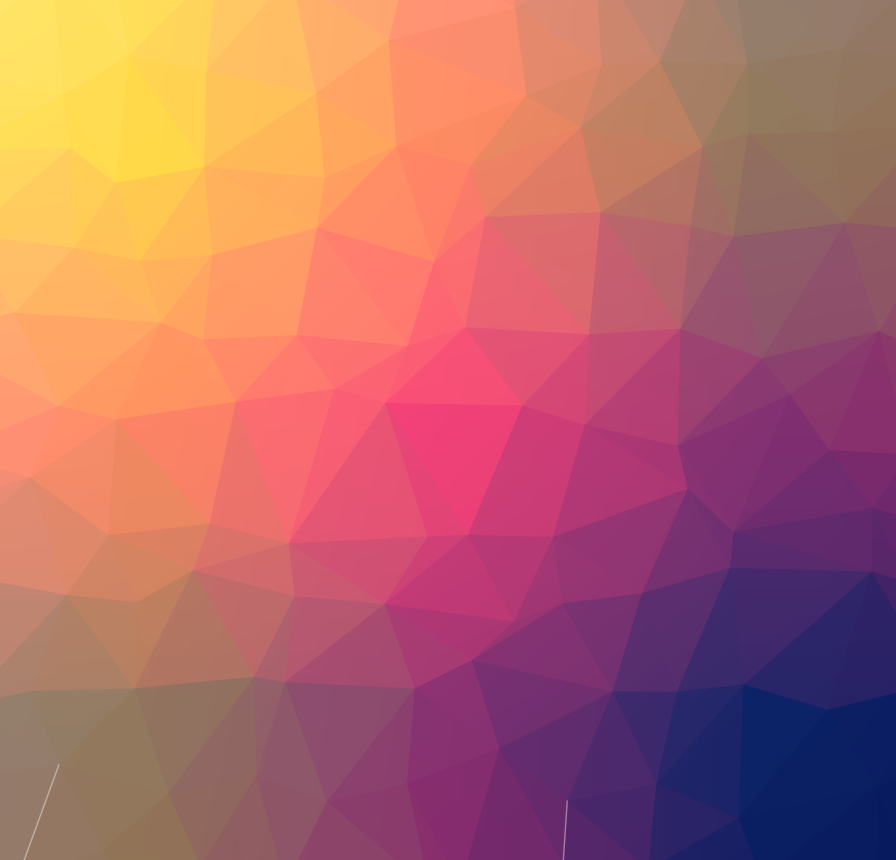
Write a Shadertoy shader that draws this background.

```glsl
// Low-poly mesh of flat facets, fading from yellow through pink to navy.

#define GRID vec2(10.0, 9.65)       // mesh cells across and down
#define GRID_SHIFT vec2(0.0, -0.22) // mesh offset in cells
#define JITTER 0.76                 // spread of the vertices inside a cell
#define FACET_SHADE 0.15            // colour drift inside one facet
#define WARMTH vec3(0.07, -0.03, 0.02)
#define SEAM_SHARE 0.05             // share of upright edges with a pale seam
#define SEAM_WIDTH 0.008            // half width in cells
#define SEAM_ALPHA 0.4

const vec3 RAMP[7] = vec3[7](
    vec3(1.00, 0.90, 0.42), vec3(1.00, 0.85, 0.28), vec3(1.00, 0.57, 0.42),
    vec3(0.97, 0.26, 0.47), vec3(0.58, 0.21, 0.45), vec3(0.05, 0.145, 0.41),
    vec3(0.02, 0.10, 0.36));

vec2 hash2(vec2 c) {
    vec3 q = fract(c.xyx * vec3(0.1031, 0.1030, 0.0973));
    q += dot(q, q.yzx + 33.33);
    return fract((q.xx + q.yz) * q.zy);
}

float cross2(vec2 a, vec2 b) { return a.x * b.y - a.y * b.x; }

vec3 ramp(float t) {
    float s = clamp(t, 0.0, 1.0) * 6.0;
    int i = min(int(s), 5);
    return mix(RAMP[i], RAMP[i + 1], s - float(i));
}

// Average of a horizontal and a vertical ramp, warmed off the diagonal.
vec3 fieldColor(vec2 g) {
    vec2 p = clamp((g - GRID_SHIFT) / GRID, 0.0, 1.0);
    vec3 c = 0.5 * (ramp(p.x) + ramp(p.y));
    return clamp(c + WARMTH * abs(p.x - p.y), 0.0, 1.0);
}

// Jittered mesh vertex; the pink focal facets and the navy corner are pinned.
vec2 meshVertex(vec2 c) {
    vec2 j = (hash2(c + 17.0) - 0.5) * JITTER;
    if (c == vec2(4, 4)) j = vec2(-0.20, -0.20);
    if (c == vec2(5, 4)) j = vec2(0.33, -0.17);
    if (c == vec2(5, 5)) j = vec2(-0.28, 0.28);
    if (c == vec2(4, 5)) j = vec2(0.27, 0.30);
    if (c == vec2(5, 3)) j = vec2(-0.31, -0.05);
    if (c == vec2(8, 7)) j = vec2(-0.20, -0.04);
    if (c == vec2(8, 8)) j = vec2(-0.26, 0.46);
    return c + 0.5 + j;
}

float edgeDistance(vec2 p, vec2 a, vec2 b) {
    return cross2(b - a, p - a) / max(length(b - a), 1e-4);
}

float segmentDistance(vec2 p, vec2 a, vec2 b) {
    vec2 e = b - a;
    return length(p - a - e * clamp(dot(p - a, e) / dot(e, e), 0.0, 1.0));
}

// Facet colour in rgb, premultiplied by its smooth coverage in alpha.
vec4 facet(vec2 p, vec2 a, vec2 b, vec2 c, float px) {
    float turn = sign(cross2(b - a, c - a));
    float d = min(turn * edgeDistance(p, a, b),
              min(turn * edgeDistance(p, b, c), turn * edgeDistance(p, c, a)));
    float cover = clamp(d / px + 0.5, 0.0, 1.0);
    vec3 color = fieldColor(mix((a + b + c) / 3.0, p, FACET_SHADE));
    return vec4(color, 1.0) * cover;
}

// True when the diagonal a-c lies inside the quad a, b, c, d.
bool splits(vec2 a, vec2 b, vec2 c, vec2 d) {
    return cross2(c - a, b - a) * cross2(c - a, d - a) < 0.0;
}

void mainImage(out vec4 fragColor, in vec2 fragCoord) {
    vec2 uv = fragCoord / iResolution.xy;
    vec2 g = vec2(uv.x, 1.0 - uv.y) * GRID + GRID_SHIFT;
    float px = GRID.x / iResolution.x;
    vec4 sum = vec4(fieldColor(g), 1.0) * 1e-3;
    float seam = 0.0;

    // Quads near the point, each cut along its shorter inner diagonal.
    for (int y = -1; y <= 1; y++)
    for (int x = -1; x <= 1; x++) {
        vec2 cell = floor(g) + vec2(x, y);
        vec2 a = meshVertex(cell);
        vec2 b = meshVertex(cell + vec2(1, 0));
        vec2 c = meshVertex(cell + vec2(1, 1));
        vec2 d = meshVertex(cell + vec2(0, 1));
        bool shorter = distance(a, c) < distance(b, d);
        if (splits(a, b, c, d) && (shorter || !splits(b, c, d, a)))
            sum += facet(g, a, b, c, px) + facet(g, a, c, d, px);
        else
            sum += facet(g, a, b, d, px) + facet(g, b, c, d, px);

        // Rare pale hairline along the left side.
        if (hash2(cell + 71.0).x < SEAM_SHARE) {
            float away = segmentDistance(g, a, d) - SEAM_WIDTH;
            seam = max(seam, clamp(0.5 - away / px, 0.0, 1.0));
        }
    }

    vec3 color = mix(sum.rgb / sum.a, vec3(1.0), seam * SEAM_ALPHA);
    fragColor = vec4(color, 1.0);
}
```
